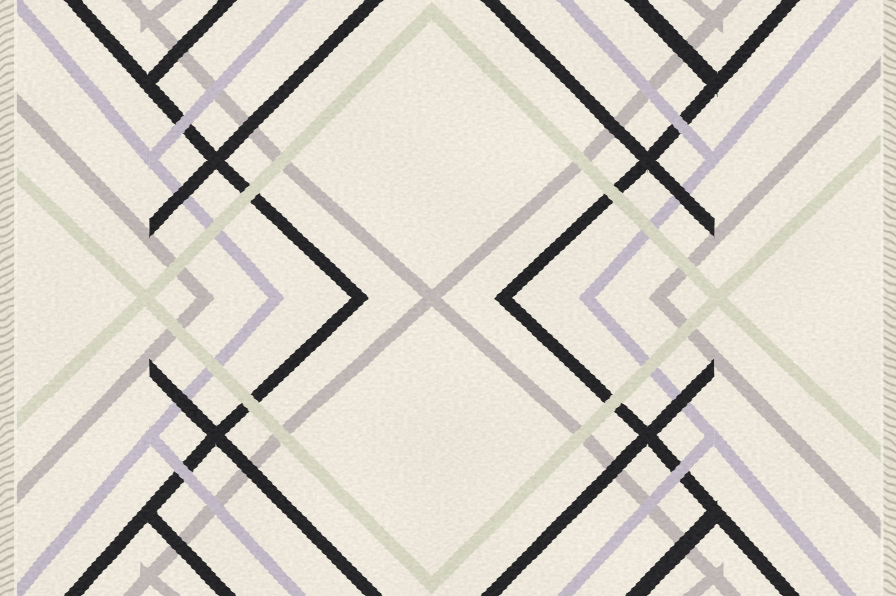
Reproduce this pattern procedurally as a WebGL 1 fragment shader.

```glsl
precision mediump float;
// A flat-woven rug: crossing diagonal bands, chevrons and a large diamond on
// cream wool. One quadrant is described as slanted stripes and mirrored twice;
// woven teeth, gradient-noise grain and side fringes finish the cloth.

#define CENTRE vec2(72.45, 50.0)
#define RUG_LEFT 2.6
#define RUG_RIGHT 148.0
#define DARK_WIDTH 1.5
#define MAUVE_WIDTH 1.55
#define LILAC_WIDTH 1.35
#define SAGE_WIDTH 1.5
#define TOOTH_PERIOD 0.85
#define TOOTH_DEPTH 0.5
#define GRAIN 0.06
#define FRINGE_PERIOD 1.4

uniform vec2 u_resolution;

const vec3 CREAM = vec3(0.93, 0.91, 0.86);
const vec3 MAUVE = vec3(0.75, 0.72, 0.71);
const vec3 LILAC = vec3(0.76, 0.73, 0.78);
const vec3 SAGE = vec3(0.84, 0.84, 0.76);
const vec3 INK = vec3(0.15, 0.15, 0.16);

float pixelSize;
float tooth;

vec2 hashGradient(vec2 cell) {
  vec3 h = fract(cell.xyx * vec3(0.1031, 0.1030, 0.0973));
  h += dot(h, h.yzx + 33.33);
  return fract((h.xx + h.yz) * h.zy) * 2.0 - 1.0;
}

float gradientNoise(vec2 p) {
  vec2 i = floor(p);
  vec2 f = p - i;
  vec2 u = f * f * (3.0 - 2.0 * f);
  vec2 e = vec2(0.0, 1.0);
  float low = mix(dot(hashGradient(i), f),
                  dot(hashGradient(i + e.yx), f - e.yx), u.x);
  float high = mix(dot(hashGradient(i + e), f - e),
                   dot(hashGradient(i + e.yy), f - e.yy), u.x);
  return mix(low, high, u.y);
}

float cover(float d) {
  return 1.0 - smoothstep(-pixelSize, pixelSize, d);
}

// Slanted band from a to b (a.x < b.x), cut upright at both ends
float stripe(vec2 q, vec2 a, vec2 b, float halfWidth) {
  float lineX = a.x + (q.y - a.y) * (b.x - a.x) / (b.y - a.y);
  float side = (abs(q.x - lineX) - halfWidth + tooth) * 0.71;
  return cover(max(side, max(a.x - q.x, q.x - b.x)));
}

vec3 bands(vec2 q, float rightSide) {
  vec3 c = CREAM;

  // Mauve: central cross, outer chevron, short corner piece
  float m = stripe(q, vec2(-2.0, -1.8), vec2(25.4, 23.0), MAUVE_WIDTH);
  m = max(m, stripe(q, vec2(25.4, 23.0), vec2(52.5, 52.2), MAUVE_WIDTH));
  m = max(m, stripe(q, vec2(36.0, -2.0), vec2(80.0, 43.7), MAUVE_WIDTH));
  m = max(m, stripe(q, vec2(41.0, 52.0), vec2(48.9, 45.6), MAUVE_WIDTH));
  c = mix(c, MAUVE, m);

  // Lilac: middle chevron running out to the corner
  float l = stripe(q, vec2(24.0, -2.2), vec2(47.4, 23.4), LILAC_WIDTH);
  l = max(l, stripe(q, vec2(47.4, 23.4), vec2(72.0, 52.3), LILAC_WIDTH));
  c = mix(c, LILAC, l);

  // Dark: inner chevron, its outward arm, the crossing bar, the branch
  float k = stripe(q, vec2(10.0, -1.9), vec2(36.2, 23.0), DARK_WIDTH);
  k = max(k, stripe(q, vec2(36.2, 23.0), vec2(62.1, 52.0), DARK_WIDTH));
  k = max(k, stripe(q, vec2(7.7, 52.0), vec2(47.4, 11.7), DARK_WIDTH));
  k = max(k, stripe(q, vec2(32.3, 52.0), vec2(47.9, 35.8),
                    DARK_WIDTH + 0.4 * rightSide));
  c = mix(c, INK, k);

  // Lilac bar laid over the dark arm
  c = mix(c, LILAC, stripe(q, vec2(20.4, 52.0), vec2(47.4, 23.0), LILAC_WIDTH));

  // Sage: large diamond and the arms beyond its side corners
  float s = stripe(q, vec2(-1.0, 49.2), vec2(50.0, -2.0), SAGE_WIDTH);
  s = max(s, stripe(q, vec2(46.0, -1.9), vec2(80.0, 30.5), SAGE_WIDTH));
  return mix(c, SAGE, s);
}

// Loose slanted threads beyond the selvage
vec3 fringe(vec2 p, float outward) {
  float bend = 0.5 * outward + 0.7 * gradientNoise(p * vec2(0.5, 0.35));
  float strand = abs(fract((p.y + bend) / FRINGE_PERIOD) - 0.5) * 2.0;
  float thread = 1.0 - smoothstep(0.45, 0.95, strand);
  return mix(vec3(0.74, 0.72, 0.66), vec3(0.90, 0.88, 0.82), thread);
}

void main() {
  vec2 p = gl_FragCoord.xy / u_resolution.y * 100.0;
  pixelSize = 70.0 / u_resolution.y;

  // Toothed, slightly wavering band edges
  tooth = (abs(fract(p.y / TOOTH_PERIOD) - 0.5) - 0.25) * TOOTH_DEPTH;
  vec2 waver = 0.2 * vec2(gradientNoise(p * 0.22), gradientNoise(p * 0.22 + 40.0));
  vec2 q = abs(p + waver - CENTRE);
  vec3 color = bands(q, step(CENTRE.x, p.x));

  // Fringes and pale selvages
  float outside = max(RUG_LEFT - p.x, p.x - RUG_RIGHT);
  color = mix(fringe(p, outside), color, cover(outside));
  color = mix(color, vec3(0.95, 0.94, 0.90), 0.8 * cover(abs(outside) - 0.25));

  // Woven grain, finer across the rows, with faint broad fading
  float grain = gradientNoise(p * vec2(1.3, 2.2)) + 0.5 * gradientNoise(p * 3.1);
  color += GRAIN * grain + 0.02 * gradientNoise(p * 0.06);
  gl_FragColor = vec4(clamp(color, 0.0, 1.0), 1.0);
}
```
